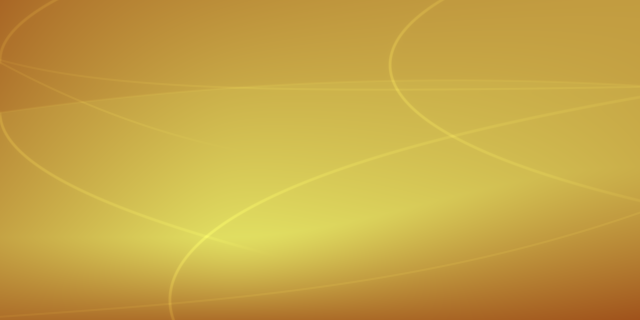
Write a Shadertoy shader that draws this background.

```glsl
// Signed distance to the curve f = 0, in canvas heights
float curveDistance(float f) {
    return f / max(length(vec2(dFdx(f), dFdy(f))) * iResolution.y, 1e-5);
}

// Thin bright stroke with a faint halo
float stroke(float f, float width) {
    float d = abs(curveDistance(f));
    float core = 1.0 - smoothstep(0.3 * width, width + 0.7 / iResolution.y, d);
    return core + 0.2 * exp(-d * 130.0);
}

// Sideways bowl opening to the right; positive inside
float bowl(vec2 p, vec2 vertex, float bend, float flare) {
    float d2 = (p.y - vertex.y) * (p.y - vertex.y);
    return p.x - vertex.x - bend * d2 - flare * d2 * d2;
}

// Brightness of the broad glow, 0 to 1
float glow(vec2 p) {
    float ridge = 0.26 + 0.22 * smoothstep(0.7, 2.0, p.x);
    float away = p.x - 0.75;
    float slope = away < 0.0 ? 0.66 : 0.3;
    float peak = 1.0 - slope * (sqrt(away * away + 0.02) - 0.141);
    float ground = 0.2 + 0.08 * p.x - 0.085 * p.x * p.x;
    float sky = 0.58 - 0.33 * exp(-1.9 * p.x);

    float below = clamp((ridge - p.y) / ridge, 0.0, 1.0);
    float above = clamp((p.y - ridge) / (1.0 - ridge), 0.0, 1.0);
    float level = mix(peak, ground, pow(below, 1.3));
    return mix(level, sky, pow(above, 0.95));
}

void mainImage(out vec4 fragColor, in vec2 fragCoord) {
    vec2 p = fragCoord / iResolution.y;
    p.x *= 2.0 * iResolution.y / iResolution.x;
    float x = p.x;

    // Broad glow, with a darker sheet above the upper edge
    float sheet = p.y - (0.648 + 0.143 * x - 0.0505 * x * x);
    float sheetMask = smoothstep(-0.003, 0.003, curveDistance(sheet));
    float light = glow(p) - sheetMask * (0.03 + 0.06 * exp(-1.5 * x));

    // Large arcs, strongest near their vertices
    float lines = 0.0;
    lines += stroke(bowl(p, vec2(1.219, 0.797), 3.8, 3.0), 0.005)
           * (0.35 + 0.65 * exp(-3.0 * abs(x - 1.219)));
    lines += stroke(bowl(p, vec2(0.0, 0.648), 4.3, 0.0), 0.005)
           * exp(-1.2 * x) * (1.0 - smoothstep(0.63, 0.66, p.y))
           * (1.0 - smoothstep(0.6, 0.9, x));
    lines += stroke(bowl(p, vec2(0.531, 0.0625), 2.85, 2.0), 0.005)
           * (0.4 + 0.6 * exp(-2.0 * abs(x - 0.531)));
    lines += stroke(bowl(p, vec2(0.0, 0.81), 4.8, 0.0), 0.005)
           * 0.8 * smoothstep(0.79, 0.82, p.y);

    // Fine sweeping threads
    float descent = p.y - (0.805 - 0.54 * x + 0.23 * x * x);
    lines += 0.5 * stroke(descent, 0.003) * (1.0 - smoothstep(0.3, 0.8, x));
    float settle = p.y - (0.708 + 0.1045 * exp(-2.6 * x) + 0.005 * x * x);
    lines += 0.4 * stroke(settle, 0.003);
    float rise = p.y - (0.01 + 0.07 * x + 0.0232 * x * x * x);
    lines += 0.45 * stroke(rise, 0.003);
    lines += 0.3 * stroke(sheet, 0.003);

    // Rust to yellow ramp
    vec3 rust = vec3(0.62, 0.31, 0.10);
    vec3 yellow = vec3(0.88, 0.87, 0.38);
    vec3 color = mix(rust, yellow, clamp(light, 0.0, 1.0));
    color += lines * vec3(0.06, 0.07, 0.025);
    fragColor = vec4(color, 1.0);
}
```
